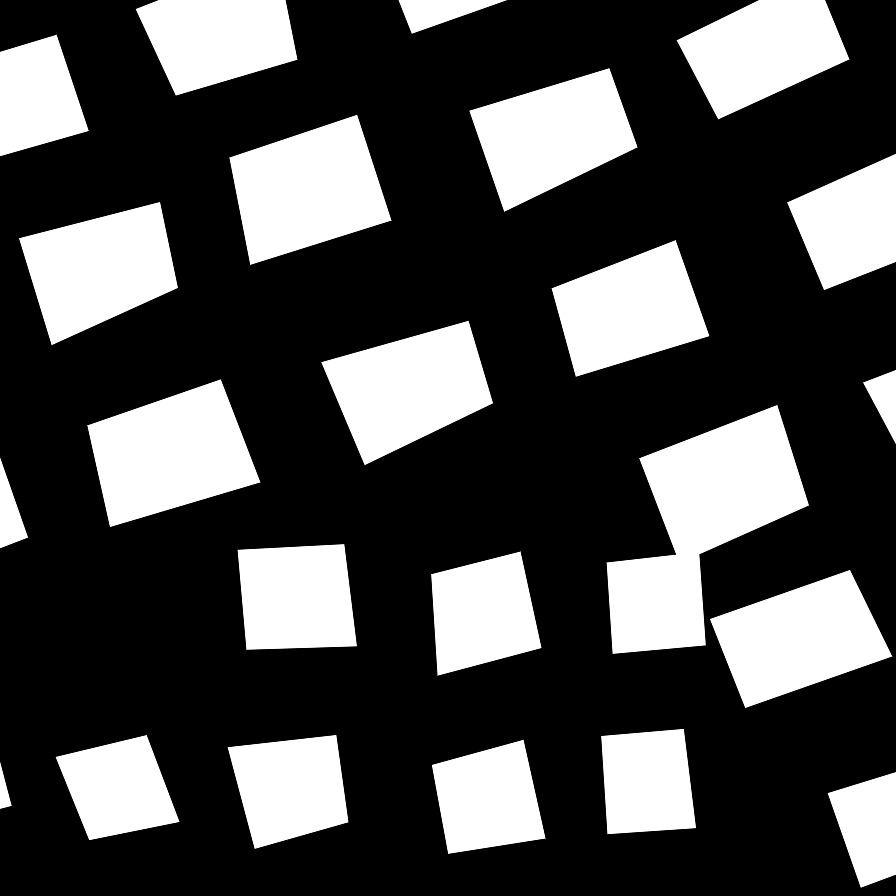
This pattern is drawn by a Shadertoy shader. Its source:

```glsl
float hash(vec2 p) {
    return fract(sin(dot(p, vec2(127.1, 311.7))) * 43758.5453);
}

// Random offset in -1..1 on both axes
vec2 jitter(vec2 p) {
    return 2.0 * vec2(hash(p), hash(p + 37.2)) - 1.0;
}

// Signed distance to the line a-b, positive on its right side
float edgeSide(vec2 p, vec2 a, vec2 b) {
    vec2 along = normalize(b - a);
    return dot(p - a, vec2(along.y, -along.x));
}

// Tilted block with four loose corners, listed counter-clockwise
float block(vec2 p, vec2 halfSize, float angle, vec2 id) {
    float c = cos(angle), s = sin(angle);
    p = vec2(c * p.x + s * p.y, c * p.y - s * p.x);
    vec2 corner[4];
    for (int k = 0; k < 4; k++) {
        vec2 side = vec2(k == 1 || k == 2 ? 1.0 : -1.0, k < 2 ? -1.0 : 1.0);
        corner[k] = side * halfSize + 0.011 * jitter(id + 5.3 * float(k + 1));
    }
    float d = -1.0;
    for (int k = 0; k < 4; k++)
        d = max(d, edgeSide(p, corner[k], corner[(k + 1) % 4]));
    return d;
}

// Wedge at the lower left that holds the smaller, flatter lattice
bool inWedge(vec2 p) {
    return p.y < 0.23 + 0.4 * p.x && p.x + 0.4 * p.y < 0.9;
}

void mainImage(out vec4 fragColor, in vec2 fragCoord) {
    vec2 uv = fragCoord / iResolution.y;
    float d = 1.0;

    for (int j = -2; j <= 5; j++)
    for (int i = -2; i <= 4; i++) {
        vec2 cell = vec2(i, j);

        // Wide blocks on the slanted lattice
        vec2 center = vec2(0.10, 0.691) + cell.x * vec2(0.254, 0.08) + cell.y * vec2(0.10, -0.19);
        if (!inWedge(center)) {
            vec2 p = uv - center - 0.018 * jitter(cell + 11.0);
            float angle = 0.33 + 0.07 * jitter(cell + 3.7).x;
            d = min(d, block(p, vec2(0.081, 0.056), angle, cell));
        }

        // Squarer blocks on the level lattice
        center = vec2(0.323, 0.327) + cell.x * vec2(0.198, -0.004) + cell.y * vec2(0.006, -0.198);
        if (inWedge(center)) {
            vec2 p = uv - center - 0.016 * jitter(cell + 71.0);
            float angle = 0.2 + 0.1 * jitter(cell + 53.7).x;
            d = min(d, block(p, vec2(0.053, 0.054), angle, cell + 90.0));
        }
    }

    float pixel = 1.0 / iResolution.y;
    float white = 1.0 - smoothstep(-0.5 * pixel, 0.5 * pixel, d);
    fragColor = vec4(vec3(white), 1.0);
}
```
